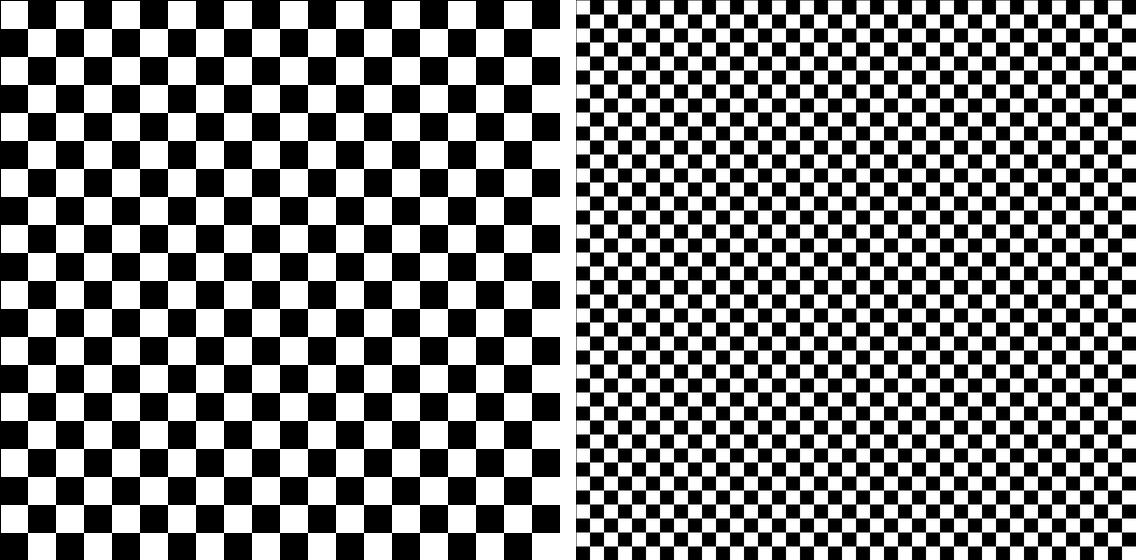
Left, the tile; right, the same tile 2 across and 2 down.
Write a WebGL 2 fragment shader that draws this pattern.

```glsl
#version 300 es
precision highp float;
// Black and white checkerboard of 20 by 20 squares (10 by 10 repeats).
// Two crisp square waves, one per axis, are multiplied to alternate the
// squares; hairlines at the left and top extend the black squares that wrap.

uniform vec2 u_resolution;
out vec4 fragColor;

const float SQUARES = 20.0;               // squares per side, even so it tiles
const vec2 BOARD_SHIFT = vec2(0.0, 0.002); // slight downward slide, canvas units
const float HAIRLINE = 0.002;             // width of the left and top lines
const float EDGE_SOFTNESS = 0.15;         // edge ramp, as a share of one pixel
const vec3 BLACK = vec3(0.0);
const vec3 WHITE = vec3(1.0);

// Signed distance to the nearest whole number: positive in even cells,
// negative in odd cells.
vec2 stripeDistance(vec2 cell) {
    return 0.5 - abs(2.0 * fract(0.5 * cell + 0.25) - 1.0);
}

// Square wave from -1 to 1 whose edges are ramps of the given width.
vec2 squareWave(vec2 cell, vec2 edgeWidth) {
    return clamp(2.0 * stripeDistance(cell) / edgeWidth, -1.0, 1.0);
}

// Share of white: 0 where both axes agree in parity, 1 where they differ.
float checker(vec2 cell, vec2 edgeWidth) {
    vec2 wave = squareWave(cell, edgeWidth);
    return 0.5 - 0.5 * wave.x * wave.y;
}

// 0 on the hairlines along the left and top, 1 elsewhere.
float outsideHairlines(vec2 uv, float lineWidth, vec2 edgeWidth) {
    vec2 inset = vec2(uv.x, 1.0 - uv.y) - lineWidth;
    vec2 clear = clamp(inset / edgeWidth + 0.5, 0.0, 1.0);
    return clear.x * clear.y;
}

void main() {
    vec2 uv = gl_FragCoord.xy / u_resolution;
    vec2 edgeWidth = EDGE_SOFTNESS / u_resolution;

    float white = checker((uv + BOARD_SHIFT) * SQUARES, edgeWidth * SQUARES);
    white *= outsideHairlines(uv, HAIRLINE, edgeWidth);

    fragColor = vec4(mix(BLACK, WHITE, white), 1.0);
}
```
